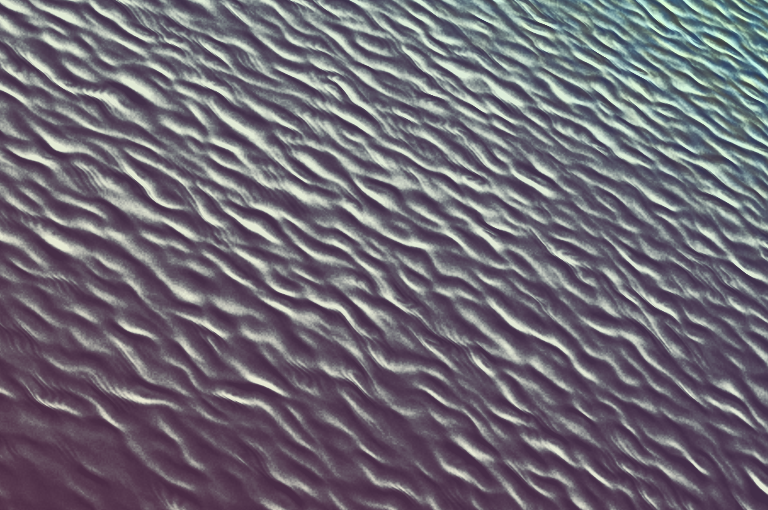
A Shadertoy shader for this texture:

```glsl
// Wind ripples on dusky water, seen at a slant so they shrink to the upper right.
// A sum of random plane waves in a projected, noise-warped plane gives a height,
// which is skewed toward the near side and mapped to a plum-to-cream tone ramp.

const float TAU = 6.2831853;
const float WAVE_LENGTH = 0.061;      // nearest ripples, in canvas heights
const float PERSPECTIVE = 0.27;       // shrinking with distance
const vec2  ACROSS = vec2(0.515, 0.857); // direction across the crests
const float CREST_BEND = 0.07;        // steeper crests near the bottom
const float SPREAD = 0.85;            // range of wave headings, radians
const float SKEW = 0.33;              // steepness of the near crest side
const int   WAVES = 18;
const float CAPILLARY_LENGTH = 0.011; // fine ringing lines
const float STREAKS = 0.95;
const float GRAIN = 0.45;
const float EXPOSURE = -0.13;

const vec3 TONES[7] = vec3[7](
    vec3(0.26, 0.185, 0.285), vec3(0.31, 0.24, 0.33), vec3(0.37, 0.34, 0.40),
    vec3(0.47, 0.48, 0.50), vec3(0.60, 0.62, 0.61), vec3(0.75, 0.77, 0.73),
    vec3(0.89, 0.92, 0.84));
const float LEVELS[7] = float[7](-2.0, -0.92, -0.09, 0.36, 0.76, 1.23, 1.95);

float hash(vec2 p) {
    vec3 q = fract(p.xyx * vec3(0.1031, 0.1030, 0.0973));
    q += dot(q, q.yzx + 33.33);
    return fract((q.x + q.y) * q.z);
}

float noise(vec2 p) {
    vec2 cell = floor(p), f = fract(p);
    f = f * f * (3.0 - 2.0 * f);
    return mix(mix(hash(cell), hash(cell + vec2(1, 0)), f.x),
               mix(hash(cell + vec2(0, 1)), hash(cell + vec2(1, 1)), f.x), f.y);
}

// Water plane: x runs along the crests, y across them
vec2 waterPlane(vec2 p) {
    float away = 1.0 - p.y;
    float across = dot(p, ACROSS) + CREST_BEND * p.x * away * away;
    float along = dot(p, vec2(ACROSS.y, -ACROSS.x)) - 0.37;
    return vec2(along, across) / (1.0 - PERSPECTIVE * across);
}

// Sum of plane waves with unit variance, headings spread evenly
float waveHeight(vec2 q) {
    float sum = 0.0, power = 0.0;
    for (int i = 0; i < WAVES; i++) {
        float k = float(i);
        float pitch = mix(0.68, 2.3, pow(k / float(WAVES - 1), 1.4));
        float heading = (fract(k * 0.618 + 0.3) - 0.5) * SPREAD;
        float size = exp(-1.7 * (pitch - 1.0) * (pitch - 1.0));
        float phase = dot(q, vec2(sin(heading), cos(heading))) * pitch / WAVE_LENGTH;
        sum += size * cos(TAU * (phase + hash(vec2(k, 41.7))));
        power += 0.5 * size * size;
    }
    return sum * inversesqrt(power);
}

vec3 toneRamp(float t) {
    vec3 color = TONES[0];
    for (int i = 1; i < 7; i++) {
        float blend = (t - LEVELS[i - 1]) / (LEVELS[i] - LEVELS[i - 1]);
        color = mix(color, TONES[i], clamp(blend, 0.0, 1.0));
    }
    return color;
}

void mainImage(out vec4 fragColor, in vec2 fragCoord) {
    vec2 p = fragCoord / iResolution.y;
    vec2 c = fragCoord / iResolution.xy - 0.5;

    // Meandering crests
    vec2 q = waterPlane(p);
    q.y += 0.030 * (noise(q * vec2(6.0, 8.0) + 20.0) - 0.5);
    q.y += 0.016 * (noise(q * vec2(18.0, 20.0) + 50.0) - 0.5);

    // Ripples leaning toward the viewer
    float swell = waveHeight(q);
    vec2 lean = q + vec2(0.0, SKEW * swell * WAVE_LENGTH / TAU);
    float ripple = waveHeight(lean);

    // Calm patches, streaks along the crests and fine ringing
    float patchy = noise(q * vec2(4.5, 9.0) + 9.0);
    float streak = 0.6 * noise(lean * vec2(22.0, 75.0)) + 0.4 * noise(lean * vec2(45.0, 120.0) + 5.0) - 0.5;
    float ringing = sin(TAU * dot(p, normalize(vec2(0.8, 0.6))) / CAPILLARY_LENGTH + 2.5 * swell);
    ringing *= smoothstep(0.58, 0.88, noise(q * vec2(9.0, 18.0) + 70.0));
    float grain = noise(p * 300.0) - 0.5;

    // Sky light fading to the lower left corner
    float light = 1.1 * c.y + 0.25 * c.x - 0.8 * (dot(c, c) - 0.167) + EXPOSURE;
    float contrast = mix(0.68, 0.97, smoothstep(-0.8, -0.1, 0.8 * c.x + c.y));
    contrast *= mix(0.75, 1.15, smoothstep(0.15, 0.65, patchy));

    float tone = light + contrast * ripple + 0.4 * (patchy - 0.5);
    tone += STREAKS * streak + 0.35 * ringing + GRAIN * grain;
    vec3 color = toneRamp(tone);

    // Warm plum near, cool blue to the right, teal and gold glints far off
    float far = smoothstep(0.35, 1.0, c.x + c.y);
    float glint = noise(q * vec2(24.0, 45.0) + 33.0) - 0.5;
    color += c.y * vec3(-0.04, 0.02, 0.02) + c.x * vec3(-0.03, 0.01, 0.02);
    color += far * (vec3(-0.04, 0.06, 0.02) + glint * vec3(0.13, 0.04, -0.13));

    fragColor = vec4(clamp(color, 0.0, 1.0), 1.0);
}
```
